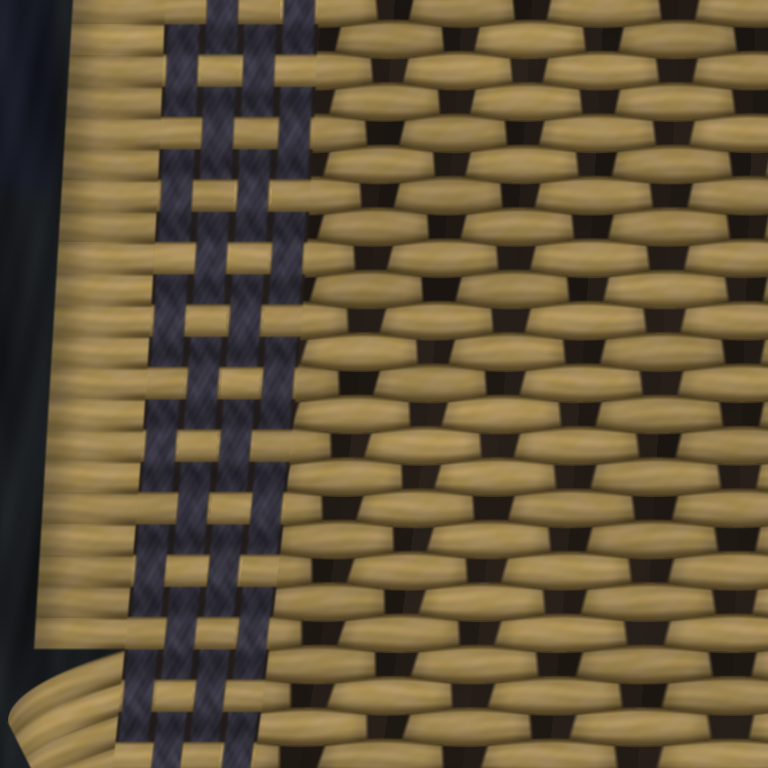
Give the GLSL for this texture, as a WebGL 2 fragment shader.

```glsl
#version 300 es
precision highp float;
uniform vec2 u_resolution;
out vec4 outColor;

const float PI = 3.14159265;
const float ROW_PITCH = 0.0407;
const vec3 CANE = vec3(0.63, 0.53, 0.30);
const vec3 CANE_PALE = vec3(0.66, 0.56, 0.40);
const vec3 SEAM = vec3(0.31, 0.25, 0.13);
const vec3 HOLE = vec3(0.12, 0.095, 0.075);
const vec3 SLATE = vec3(0.23, 0.22, 0.27);
const vec3 BACKDROP = vec3(0.09, 0.10, 0.11);

float hash(vec2 p) {
    return fract(sin(dot(p, vec2(41.3, 289.1))) * 4375.5);
}

// Soft uneven wear from layered sines, roughly -1 to 1
float wear(vec2 p) {
    float a = sin(p.x * 1.7 + 2.0 * sin(p.y * 0.9));
    float b = sin(p.y * 2.3 + 1.5 * sin(p.x * 2.1));
    return 0.5 * a + 0.3 * b + 0.2 * sin(p.x * 5.1 - p.y * 4.3);
}

// Fades from 0 to 1 across an edge of the given softness
float edge(float limit, float x, float softness) {
    return smoothstep(limit - softness, limit + softness, x);
}

// One flat strand: across runs from -1 (top) to 1 (bottom)
vec3 cane(float across, vec2 p, float tint, float seam) {
    float blotch = 0.5 + 0.5 * wear(p * vec2(48.0, 70.0) + tint * 9.0);
    vec3 color = mix(CANE, CANE_PALE, 0.75 * blotch);
    float sheen = exp(-4.0 * (across + 0.25) * (across + 0.25));
    float fibre = 0.025 * sin(across * 9.0 + 2.0 * sin(p.x * 30.0) + tint * 6.0);
    color *= 0.86 + 0.17 * sheen + fibre + 0.10 * (tint - 0.5);
    float shadow = max(smoothstep(0.4, 1.0, across), smoothstep(0.75, 1.0, -across));
    return mix(color, SEAM, seam * shadow);
}

// Checkered weave; u counts columns, v counts rows downward
vec3 weave(float u, float v, vec2 p) {
    float n = floor(v);
    float seamHeight = 0.5 - 0.09 * cos(PI * (u + n));
    float row = n + step(seamHeight, v - n);
    float halfHeight = 0.5 - 0.09 * cos(PI * (u + row));
    float across = (v - row) / halfHeight;
    float fromCenter = abs(mod(u + row, 2.0) - 1.0);
    float tint = hash(vec2(floor((u + row) * 0.5), row));
    vec3 color = cane(across, p, tint, 0.9);
    // Strand ends dip into shade before each opening
    color *= 1.0 - 0.16 * smoothstep(0.5, 0.78, fromCenter);
    float side = 0.755 + 0.03 * across + 0.02 * (tint - 0.5);
    float hole = edge(side, fromCenter, 0.035) * (1.0 - smoothstep(0.8, 1.0, abs(across)));
    return mix(color, HOLE * (0.85 + 0.5 * tint), hole);
}

// Dark uprights crossed by pale strands; b counts uprights from the left
vec3 darkBand(float b, float v, vec2 p) {
    float row = round(v * 0.5);
    float column = floor(b);
    float across = (v - 2.0 * row) / 0.52;
    float side = abs(fract(b) - 0.5);
    float gap = edge(0.41, side, 0.06);
    float over = mod(column + row, 2.0);
    float dip = mix(1.0, 0.72, smoothstep(0.5, 1.8, abs(across)));
    vec3 color = SLATE * dip * (0.95 + 0.2 * wear(p * vec2(130.0, 90.0)));
    color = mix(color, HOLE, 0.75 * gap);
    float tint = hash(vec2(column, row + 50.0));
    float strand = 1.0 - edge(1.0, abs(across), 0.1);
    strand *= mix(1.0, gap, over);
    return mix(color, cane(clamp(across, -1.0, 1.0), p, tint, 0.7), strand);
}

// Strands wrapped around the side rail
vec3 rail(float x, float v, vec2 p, float width) {
    float row = round(v);
    float across = 2.0 * (v - row);
    float seam = 0.15 + 0.75 * smoothstep(0.45, 1.0, x / width);
    vec3 color = cane(across, p, hash(vec2(row, 7.0)), seam);
    return color * (0.76 + 0.24 * smoothstep(0.0, 0.4, x / width));
}

void main() {
    vec2 p = gl_FragCoord.xy / u_resolution;
    float t = 1.0 - p.y;
    float v = (t - 0.0104) / ROW_PITCH;
    float soft = 0.0025;

    // Slanted limits of the rail, the dark band and the weave
    float railLeft = 0.095 - 0.06 * t;
    float bandLeft = 0.215 - 0.03 * t - 0.038 * t * t;
    float bandRight = 0.415 - 0.03 * t - 0.055 * t * t;
    float firstColumn = 0.514 - 0.065 * t - 0.06 * t * t;
    float lastColumn = 0.985 - 0.035 * t;
    float u = 5.0 * (p.x - firstColumn) / (lastColumn - firstColumn);
    u += 0.11 * sin(PI * clamp(u / 5.0, 0.0, 1.0));
    float b = 4.0 * (p.x - bandLeft) / (bandRight - bandLeft);

    vec3 color = BACKDROP * (1.0 + 0.35 * wear(p * vec2(35.0, 9.0)));
    color.b += 0.03 * edge(0.75, p.y, 0.02) * (1.0 - edge(0.07, p.x, 0.01));

    // The rail stops low down, where a loose loop curls away
    float railWidth = bandLeft - railLeft;
    vec3 wrapped = rail(p.x - railLeft, v, p, railWidth);
    color = mix(color, wrapped, edge(railLeft, p.x, soft) * (1.0 - edge(0.845, t, soft)));
    float loopTop = 0.94 - 0.24 * sqrt(max(p.x - 0.01, 0.0));
    float loopLeft = 0.01 + 0.5 * max(t - 0.94, 0.0);
    vec3 loopColor = rail(p.x, (t - loopTop) / ROW_PITCH - 0.5, p, 0.16);
    color = mix(color, loopColor, edge(loopTop, t, soft) * edge(loopLeft, p.x, soft) * edge(0.845, t, soft));

    color = mix(color, darkBand(b, v, p), edge(bandLeft, p.x, soft));
    color = mix(color, weave(u, v, p), edge(bandRight, p.x, soft));
    color *= 1.0 + 0.03 * wear(p * 7.0);
    outColor = vec4(color, 1.0);
}
```
